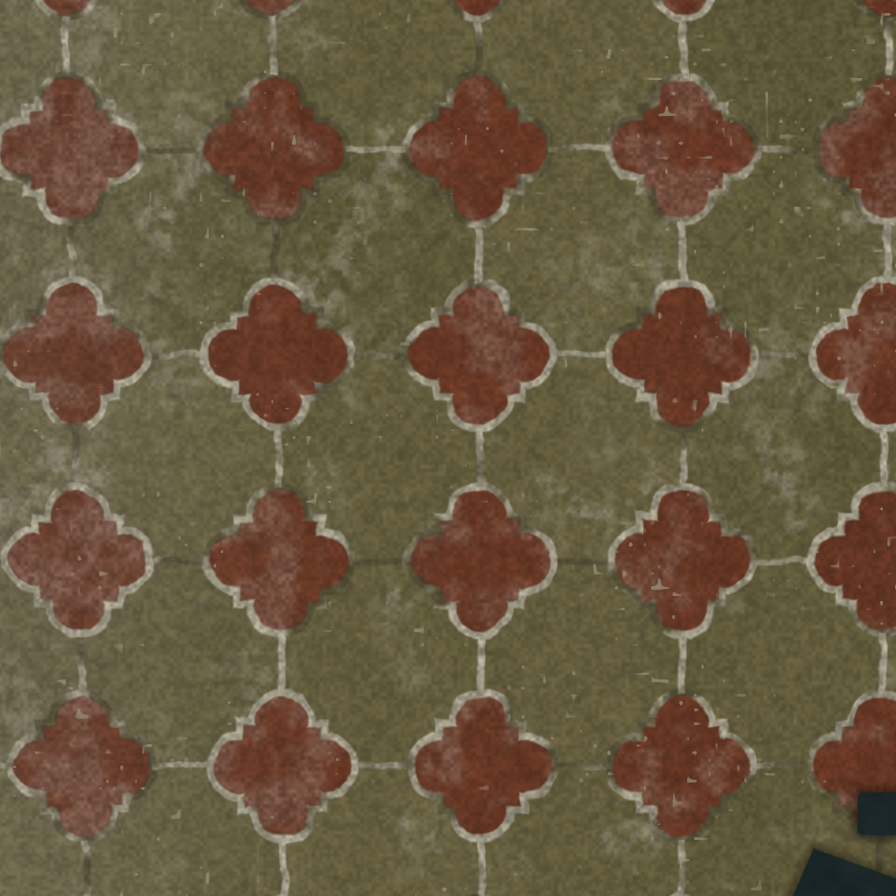
Reproduce this pattern procedurally as a three.js fragment shader.

```glsl
// Worn floor of olive tiles with red quatrefoil insets and patchy pale grout.
varying vec2 vUv;

float hash(vec2 p) {
  vec3 q = fract(p.xyx * 0.1031);
  q += dot(q, q.yzx + 33.33);
  return fract((q.x + q.y) * q.z);
}

float noise(vec2 p) {
  vec2 i = floor(p), f = fract(p);
  f = f * f * (3.0 - 2.0 * f);
  return mix(mix(hash(i), hash(i + vec2(1.0, 0.0)), f.x),
             mix(hash(i + vec2(0.0, 1.0)), hash(i + 1.0), f.x), f.y);
}

float fbm(vec2 p) {
  float sum = 0.0, amp = 0.53;
  for (int i = 0; i < 4; i++) {
    sum += amp * noise(p);
    p = p * 2.03 + 17.3;
    amp *= 0.5;
  }
  return sum;
}

// Four round lobes joined by a square whose corners form the steps.
float quatrefoil(vec2 p) {
  p = abs(p);
  p = vec2(max(p.x, p.y), min(p.x, p.y));
  float lobe = length(p - vec2(0.212, 0.0)) - 0.138;
  return min(lobe, p.x - 0.2);
}

// Coverage of a soft-edged line around distance zero.
float line(float d, float halfWidth) {
  return 1.0 - smoothstep(halfWidth - 0.008, halfWidth + 0.008, abs(d));
}

// Dark furniture foot standing in the lower right corner.
float footDist(vec2 p) {
  vec2 q = abs(p - vec2(0.984, 0.092)) - vec2(0.02, 0.017);
  float knob = length(max(q, 0.0)) - 0.007;
  vec2 r = p - vec2(0.908, 0.053);
  float base = max(dot(r, vec2(0.34, 0.94)), dot(r, vec2(-0.92, 0.4)));
  return min(knob, base);
}

void main() {
  // Grid narrowing slightly towards the bottom
  vec2 g = vec2((vUv.x - 0.5386 + 0.0058 * vUv.y) / mix(0.2212, 0.2299, vUv.y),
                (vUv.y - 0.604) / 0.2296);
  vec2 id = floor(g + 0.5);
  vec2 wobble = vec2(fbm(g * 9.0), fbm(g * 9.0 + 40.0)) - 0.5;
  vec2 p = g - id + wobble * 0.04;
  float d = quatrefoil(p);

  // Surface texture at several scales
  float grain = noise(vUv * 240.0) * 0.6 + noise(vUv * 110.0 + 9.0) * 0.4;
  float blotch = fbm(g * 2.6 + 31.0);
  float leftWear = 1.0 - smoothstep(0.0, 0.42, vUv.x);
  float dust = smoothstep(0.5, 0.85, blotch + 0.14 * leftWear)
             * smoothstep(0.3, 0.75, fbm(vUv * 75.0));

  // Olive field tiles
  float tone = 0.5 * hash(floor(g) + 5.0) + 0.5 * fbm(g * 4.0);
  vec3 color = mix(vec3(0.335, 0.318, 0.195), vec3(0.41, 0.383, 0.26), tone);
  color = mix(color, vec3(0.46, 0.44, 0.37), 0.42 * leftWear);
  color = mix(color, vec3(0.57, 0.55, 0.48), dust * 0.7);

  // Red insets, some of them heavily scuffed
  float scuff = smoothstep(0.42, 0.75, fbm(g * 6.0 + 11.0)
              + 0.3 * (hash(id + 21.0) - 0.6) + 0.14 * leftWear);
  vec3 red = mix(vec3(0.36, 0.19, 0.125), vec3(0.425, 0.23, 0.155), fbm(g * 5.0 + 3.0));
  red = mix(red, vec3(0.43, 0.31, 0.26), 0.35 * leftWear);
  red = mix(red, vec3(0.52, 0.42, 0.37), scuff * (0.25 + 0.45 * grain));
  color = mix(color, red, 1.0 - smoothstep(-0.008, 0.008, d));

  // Joints between insets and the rim around each one
  float outside = smoothstep(0.0, 0.015, d);
  float upright = line(p.x, 0.019) * outside * step(abs(p.x), abs(p.y));
  float level = line(p.y, 0.015) * outside * step(abs(p.y), abs(p.x));
  float rim = line(d - 0.01, 0.019);
  float crack = max(rim, max(upright, level));
  color = mix(color, vec3(0.28, 0.265, 0.19), crack * 0.6);

  // Pale grout surviving in patches
  float patchy = fbm(g * 5.5 + 63.0);
  float rimLime = smoothstep(0.33, 0.6, patchy + 0.24 * (hash(id + 2.0) - 0.5)
                - 0.12 * smoothstep(0.6, 0.9, vUv.y) + 0.05 * leftWear);
  float uprightLime = smoothstep(0.3, 0.6, patchy
                    + 0.3 * (hash(vec2(id.x, floor(g.y)) + 8.0) - 0.35));
  float levelLime = smoothstep(0.35, 0.65, patchy
                  + 0.3 * (hash(vec2(floor(g.x), id.y) + 14.0) - 0.45));
  float lime = max(rim * rimLime, max(upright * uprightLime, level * levelLime * 0.8));
  color = mix(color, vec3(0.67, 0.65, 0.58), lime * (0.65 + 0.35 * grain));

  // Grit and pale chips
  color *= 0.84 + 0.32 * grain;
  float chip = smoothstep(0.87, 0.97, noise(vUv * 125.0 + 50.0))
             * smoothstep(0.4, 0.65, fbm(g * 3.0 + 80.0));
  color = mix(color, vec3(0.62, 0.6, 0.51), chip * 0.65);

  // Furniture foot with a soft contact shadow
  float foot = footDist(vUv);
  color *= 1.0 - 0.3 * (1.0 - smoothstep(0.0, 0.014, foot));
  vec3 footColor = vec3(0.075, 0.12, 0.125) + 0.05 * fbm(vUv * 40.0);
  color = mix(color, footColor, 1.0 - smoothstep(-0.0015, 0.0015, foot));

  gl_FragColor = vec4(color, 1.0);
}
```
